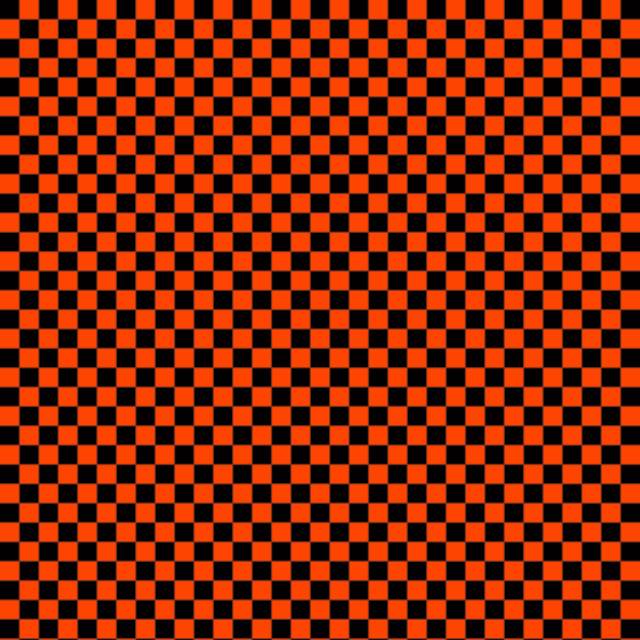
Give the GLSL for this pattern, as a WebGL 2 fragment shader.

```glsl
#version 300 es
precision highp float;

uniform vec2 u_resolution;
out vec4 fragColor;

const vec2 GRID = vec2(33.0, 33.07);          // squares across and down
const float EDGE_SOFTNESS = 0.063;            // half width of a blended edge, in squares
const vec3 BLACK = vec3(0.008, 0.0, 0.0);
const vec3 ORANGE = vec3(0.995, 0.268, 0.004);
const vec3 EDGE_TINT = vec3(0.0, 0.05, 0.095);

// Signed distance to the nearest whole number, alternating in sign per square
vec2 alternatingDistance(vec2 p) {
    return abs(mod(p - 0.5, 2.0) - 1.0) - 0.5;
}

// Checker coverage: 0 on even squares, 1 on odd squares
float checker(vec2 p, vec2 softness) {
    vec2 wave = clamp(alternatingDistance(p) / softness, -1.0, 1.0);
    return 0.5 - 0.5 * wave.x * wave.y;
}

// Blend of two colours with a faint tint along the transition
vec3 tintedBlend(vec3 dark, vec3 light, vec3 tint, float amount) {
    float seam = 4.0 * amount * (1.0 - amount);
    return mix(dark, light, amount) + tint * seam;
}

void main() {
    vec2 uv = gl_FragCoord.xy / u_resolution;
    vec2 pixel = GRID / u_resolution;
    vec2 softness = max(vec2(EDGE_SOFTNESS), 0.75 * pixel);

    // Squares are counted from the upper left; outer borders stay unblended
    vec2 p = vec2(uv.x, 1.0 - uv.y) * GRID;
    p = clamp(p, softness, vec2(GRID.x - softness.x, GRID.y));

    float coverage = checker(p, softness);
    fragColor = vec4(tintedBlend(BLACK, ORANGE, EDGE_TINT, coverage), 1.0);
}
```
